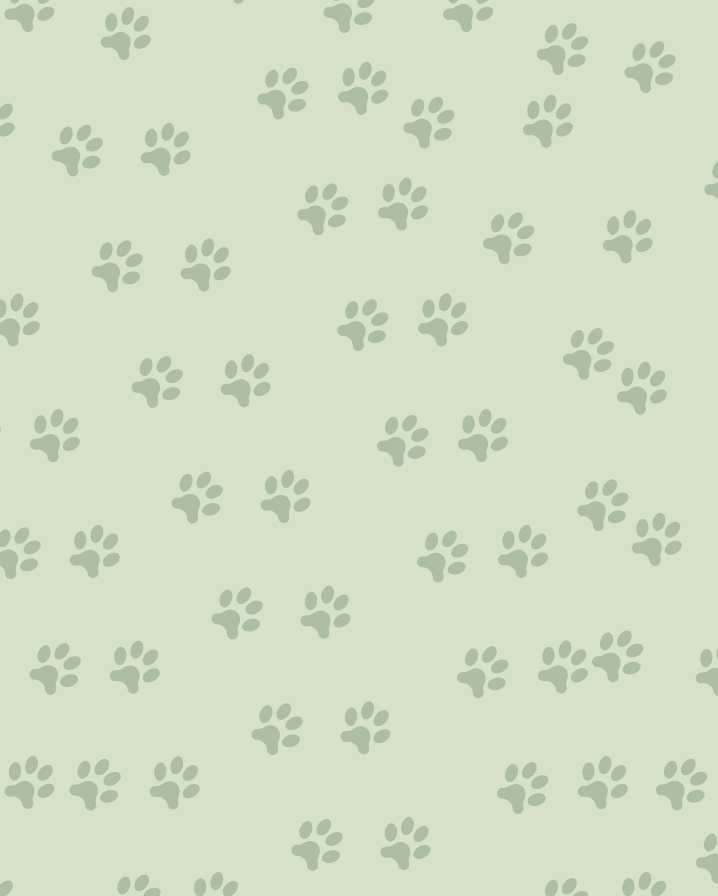
Give the GLSL for this pattern, as a WebGL 1 fragment shader.

```glsl
precision highp float;
// Scattered trails of paw prints in soft sage green on a pale green ground.
// Each trail is a line of equal steps; the nearest print is found by projection.
// Left and right paws are one distance function, mirrored about the paw axis.

uniform vec2 u_resolution;

const float SHEET_HEIGHT = 768.0;           // design units from top to bottom
const vec3 GROUND = vec3(0.836, 0.882, 0.792);
const vec3 PRINT = vec3(0.678, 0.745, 0.655);
const float PAW_AXIS = 0.883;               // heading of the toes, radians
const vec2 TOE_RADII = vec2(7.9, 5.2);
const float LOBE_RADIUS = 4.7;
const float HUB_RADIUS = 8.0;
const float PAD_BLEND = 4.0;
const vec2 LONG_STEP = vec2(34.25, 99.2);
const vec2 WIDE_STEP = vec2(68.4, 99.1);
const vec2 STEEP_STEP = vec2(12.7, 129.6);
const vec2 BACK_STEP = vec2(-34.25, 99.2);
const float LEFT = 0.0;
const float RIGHT = 1.0;

float smoothUnion(float a, float b, float k) {
  float h = max(k - abs(a - b), 0.0) / k;
  return min(a, b) - h * h * k * 0.25;
}

float capsule(vec2 p, vec2 a, vec2 b, float radius) {
  vec2 ab = b - a;
  float t = clamp(dot(p - a, ab) / dot(ab, ab), 0.0, 1.0);
  return length(p - a - ab * t) - radius;
}

// Ellipse whose long axis is turned by the given angle in degrees.
float toe(vec2 p, vec2 center, float degrees) {
  float a = radians(degrees), c = cos(a), s = sin(a);
  vec2 d = p - center;
  vec2 q = vec2(c * d.x + s * d.y, c * d.y - s * d.x);
  float k = length(q / TOE_RADII);
  return k * (k - 1.0) / max(length(q / (TOE_RADII * TOE_RADII)), 0.001);
}

// Three-lobed pad below four toes, y pointing up.
float leftPaw(vec2 p) {
  vec2 hub = vec2(-5.5, -5.9);
  float lobes = smoothUnion(
    capsule(p, hub, vec2(-17.0, -5.6), LOBE_RADIUS),
    capsule(p, hub, vec2(-3.6, -18.5), LOBE_RADIUS), PAD_BLEND);
  float pad = smoothUnion(lobes, length(p - hub) - HUB_RADIUS, PAD_BLEND);
  float toes = min(
    min(toe(p, vec2(-9.3, 11.8), 70.0), toe(p, vec2(6.0, 14.1), 53.0)),
    min(toe(p, vec2(14.8, 4.0), 28.0), toe(p, vec2(12.2, -11.0), 17.0)));
  return min(pad, toes);
}

float paw(vec2 p, float side) {
  float c = cos(2.0 * PAW_AXIS), s = sin(2.0 * PAW_AXIS);
  vec2 mirrored = vec2(c * p.x + s * p.y, s * p.x - c * p.y);
  return leftPaw(mix(p, mirrored, side));
}

// Distance to the nearest print of a trail; positions run down from the top.
float trail(vec2 p, vec2 start, vec2 stride, float count, float side) {
  float i = floor(dot(p - start, stride) / dot(stride, stride) + 0.5);
  vec2 d = p - start - stride * clamp(i, 0.0, count - 1.0);
  return paw(vec2(d.x, -d.y), side);
}

// Paired long trails that cross the sheet diagonally.
float longTrails(vec2 p) {
  float d = trail(p, vec2(66.0, 128.0), LONG_STEP, 7.0, LEFT);
  d = min(d, trail(p, vec2(108.5, 29.0), LONG_STEP, 8.0, RIGHT));
  d = min(d, trail(p, vec2(208.0, -20.0), LONG_STEP, 9.0, LEFT));
  d = min(d, trail(p, vec2(312.0, 76.0), LONG_STEP, 8.0, RIGHT));
  d = min(d, trail(p, vec2(-21.5, 374.0), LONG_STEP, 5.0, LEFT));
  return min(d, trail(p, vec2(13.5, 274.5), LONG_STEP, 6.0, RIGHT));
}

// Short trails and stray prints near the edges.
float shortTrails(vec2 p) {
  float d = trail(p, vec2(299.0, 5.0), WIDE_STEP, 4.0, LEFT);
  d = min(d, trail(p, vec2(402.0, 5.0), WIDE_STEP, 3.0, RIGHT));
  d = min(d, trail(p, vec2(516.5, 432.0), STEEP_STEP, 2.0, LEFT));
  d = min(d, trail(p, vec2(551.0, 333.0), STEEP_STEP, 2.0, RIGHT));
  d = min(d, trail(p, vec2(482.0, 41.0), vec2(75.0, 15.5), 2.0, LEFT));
  d = min(d, trail(p, vec2(584.0, 671.5), vec2(34.25, 62.5), 2.0, LEFT));
  d = min(d, trail(p, vec2(26.0, 671.0), BACK_STEP, 2.0, RIGHT));
  d = min(d, trail(p, vec2(26.0, 5.0), BACK_STEP, 2.0, RIGHT));
  d = min(d, trail(p, vec2(625.5, 157.0), LONG_STEP, 1.0, LEFT));
  return min(d, trail(p, vec2(618.5, 574.0), LONG_STEP, 1.0, RIGHT));
}

void main() {
  float pixel = SHEET_HEIGHT / u_resolution.y;
  vec2 p = gl_FragCoord.xy * pixel;
  p.y = SHEET_HEIGHT - p.y;
  float d = min(longTrails(p), shortTrails(p));
  float ink = 1.0 - smoothstep(-0.6 * pixel, 0.6 * pixel, d);
  gl_FragColor = vec4(mix(GROUND, PRINT, ink), 1.0);
}
```
